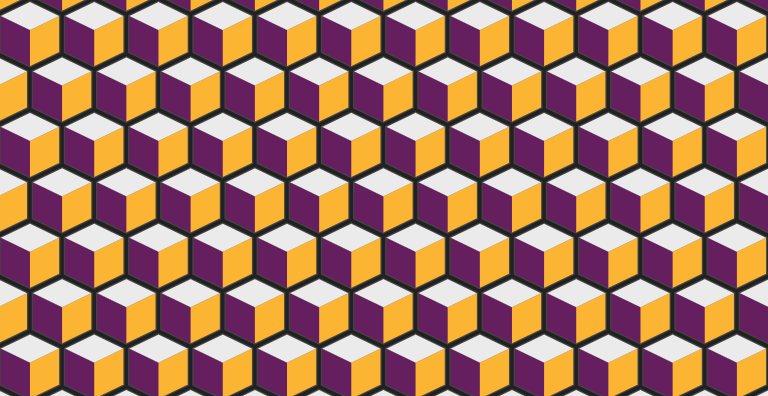
This pattern is drawn by a Shadertoy shader. Its source:

```glsl
#define COLUMNS 11.95
#define ROW_STEP 0.8625
#define ORIGIN vec2(0.466, 0.53)
#define HALF_SIZE vec2(0.454, 0.499)
#define SLOPE 0.483
#define JOINT_HEIGHT 0.061
#define RIM_WIDTH 0.019
#define LEFT_COLOR vec3(0.40, 0.12, 0.37)
#define RIGHT_COLOR vec3(0.99, 0.71, 0.20)
#define TOP_COLOR vec3(0.92)
#define RIM_COLOR vec3(0.27)
#define GAP_COLOR vec3(0.13)

// Soft step: 0 below zero, 1 above, one pixel wide
float cover(float d, float pixel) {
    return clamp(d / pixel + 0.5, 0.0, 1.0);
}

// Signed distance to the cube's hexagonal silhouette
float hexagon(vec2 p) {
    p = abs(p);
    float slanted = (p.y + SLOPE * p.x - HALF_SIZE.y) / length(vec2(1.0, SLOPE));
    return max(p.x - HALF_SIZE.x, slanted);
}

// Offset from the nearest cube centre on one of the two interleaved grids
vec2 gridOffset(vec2 p) {
    vec2 period = vec2(1.0, 2.0 * ROW_STEP);
    return p - period * round(p / period);
}

// Three flat faces meeting at the joint, with hairline seams
vec3 cubeFaces(vec2 p, float pixel) {
    float lid = (p.y - JOINT_HEIGHT - SLOPE * abs(p.x)) / length(vec2(1.0, SLOPE));
    vec3 sides = mix(LEFT_COLOR, RIGHT_COLOR, cover(p.x, pixel));
    vec3 color = mix(sides, TOP_COLOR, cover(lid, pixel));
    float seam = cover(0.003 - abs(lid), pixel);
    return mix(color, RIM_COLOR, 0.3 * seam);
}

void mainImage(out vec4 fragColor, in vec2 fragCoord) {
    // One unit is one column; the grid hangs from the top left corner
    float pixel = COLUMNS / iResolution.x;
    vec2 p = (fragCoord - vec2(0.0, iResolution.y)) * pixel;
    p += vec2(-ORIGIN.x, ORIGIN.y);

    // Choose the closer cube of the even and odd rows
    vec2 even = gridOffset(p);
    vec2 odd = gridOffset(p - vec2(0.5, ROW_STEP));
    vec2 cube = hexagon(even) < hexagon(odd) ? even : odd;
    float d = hexagon(cube);

    // Dark gap, grey rim, then the faces
    vec3 color = mix(GAP_COLOR, RIM_COLOR, cover(RIM_WIDTH - d, pixel));
    color = mix(color, cubeFaces(cube, pixel), cover(-d, pixel));
    fragColor = vec4(color, 1.0);
}
```
